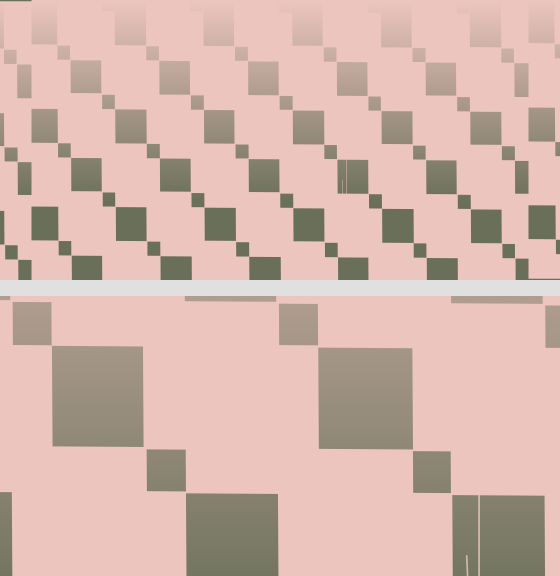
Top: the whole. Bottom: its middle third, enlarged.
A Shadertoy shader for this pattern:

```glsl
// Staggered diagonal chains of large and small blocks on a flat ground.
// A sheared lattice holds both blocks per cell; the ink fades towards the top,
// and the whole sheet repeats sideways with a slight vertical slip at its seams.

const vec3 GROUND = vec3(0.927, 0.773, 0.749);
const vec3 INK = vec3(0.416, 0.437, 0.350);

// Lengths are in canvas heights, with y running downward.
const float SEAM_X = 0.112;                    // left seam of the sheet
const float SHEET_WIDTH = 1.776;
const float SHEET_SLIP = 0.0045;               // vertical slip per sheet
const vec2 LATTICE_ORIGIN = vec2(0.4115, 0.3906);
const float COLUMN_STEP = 0.3170;
const vec2 ROW_STEP = vec2(0.1585, 0.1745);
const vec2 SHEAR = vec2(0.0060, 0.0066);
const vec2 BIG_SIZE = vec2(0.1125, 0.1215);
const vec2 SMALL_SIZE = vec2(0.0465, 0.0515);
const float SIZE_WEAR = 0.0045;                // largest loss of a block's size
const float TOP_ROW = -2.0;                    // row whose blocks run off the top
const float TOP_BLEED = 0.06;
const float FADE_END = 0.72;                   // depth at which the ink is full
const float SCRATCH_WIDTH = 0.0020;

vec2 hash2(vec2 p) {
    vec3 q = fract(vec3(p.xyx) * vec3(0.1031, 0.1030, 0.0973));
    q += dot(q, q.yzx + 33.33);
    return fract((q.xx + q.yz) * q.zy);
}

// Coverage of the box between two corners
float box(vec2 p, vec2 lo, vec2 hi, float blur) {
    vec2 d = abs(p - 0.5 * (lo + hi)) - 0.5 * (hi - lo);
    return clamp(0.5 - max(d.x, d.y) / blur, 0.0, 1.0);
}

float blocks(vec2 p, float blur) {
    vec2 q = p - LATTICE_ORIGIN;
    q -= SHEAR * q.yx;
    float firstRow = floor(q.y / ROW_STEP.y);
    float cover = 0.0;

    // The current row and the one below, which may reach up into it
    for (int k = 0; k < 2; k++) {
        float row = firstRow + float(k);
        vec2 local = q - row * ROW_STEP;
        float column = floor((local.x + 0.003) / COLUMN_STEP);
        local.x -= column * COLUMN_STEP;

        vec2 wear = hash2(vec2(column, row) + 47.0) * SIZE_WEAR;
        vec2 smallWear = hash2(vec2(column, row) + 83.0) * SIZE_WEAR * 0.5;
        float bleed = row == TOP_ROW ? TOP_BLEED : 0.0;
        float big = box(local, vec2(0.0, -bleed), BIG_SIZE - wear, blur);
        vec2 corner = BIG_SIZE + vec2(-0.0005, 0.001);
        float small = box(local, corner, corner + SMALL_SIZE - smallWear, blur);
        cover = max(cover, max(big, small));
    }
    return cover;
}

// One long hairline and one short nick in a single block
float scratches(vec2 p, float blur) {
    float halfWidth = 0.5 * SCRATCH_WIDTH;
    float hairline = box(p, vec2(1.237 - halfWidth, 0.565), vec2(1.237 + halfWidth, 0.692), blur);
    float nickX = 1.223 + 0.04 * (p.y - 0.66);
    float nick = box(p, vec2(nickX - halfWidth, 0.642), vec2(nickX + halfWidth, 0.692), blur);
    return max(0.85 * hairline, 0.8 * nick);
}

vec3 shade(vec2 p, float blur) {
    // Wrap into the sheet and apply its slip
    float sheet = floor((p.x - SEAM_X) / SHEET_WIDTH);
    p += sheet * vec2(-SHEET_WIDTH, SHEET_SLIP);

    float fade = clamp(p.y / FADE_END, 0.0, 1.0);
    float cover = blocks(p, blur) * (1.0 - scratches(p, blur)) * fade;

    // Bare ink shows beyond the slipped sheet's ends
    float outside = clamp(0.5 + max(-p.y, p.y - 1.0) / blur, 0.0, 1.0);
    return mix(GROUND, INK, max(cover, outside));
}

void mainImage(out vec4 fragColor, in vec2 fragCoord) {
    float pixel = 1.0 / iResolution.y;
    vec3 color = vec3(0.0);

    // Four samples smooth the seams as well as the blocks
    for (int i = 0; i < 4; i++) {
        vec2 offset = vec2(i % 2, i / 2) * 0.5 - 0.25;
        vec2 p = (fragCoord + offset) * pixel;
        color += shade(vec2(p.x, 1.0 - p.y), 0.5 * pixel);
    }
    fragColor = vec4(color / 4.0, 1.0);
}
```
